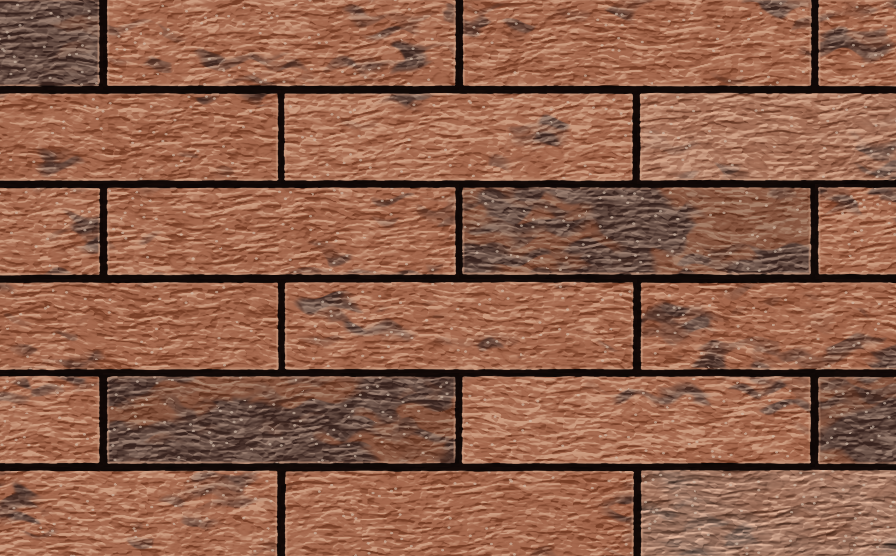
Give the GLSL for this texture, as a Shadertoy shader.

```glsl
// Running-bond wall of long, rough clay bricks with dark open joints.
// Stretched cellular noise, bent by layered sines, carves the drag marks;
// its slope is lit from above, and cell masks add soot, chips and flecks.

const vec2 PITCH = vec2(0.6397, 0.1696);   // brick plus joint, in canvas heights
const vec2 ORIGIN = vec2(0.186, -0.0078);  // corner of the first whole brick
const float JOINT = 0.0132;

const vec3 CLAY_DEEP = vec3(0.47, 0.245, 0.15);
const vec3 CLAY_BODY = vec3(0.65, 0.41, 0.305);
const vec3 CLAY_PALE = vec3(0.80, 0.61, 0.50);
const vec3 SOOT_DARK = vec3(0.19, 0.125, 0.115);
const vec3 SOOT_PALE = vec3(0.58, 0.48, 0.43);
const vec3 ASH = vec3(0.62, 0.51, 0.45);
const vec3 GAP = vec3(0.065, 0.032, 0.025);

vec3 hash3(vec2 p) {
    vec3 q = fract(p.xyx * vec3(0.1031, 0.1030, 0.0973));
    q += dot(q, q.yxz + 33.33);
    return fract((q.xxy + q.yzz) * q.zyx);
}

// Cellular noise: x = nearest distance, y = blended cell value, z = nearest cell value
vec3 cells(vec2 p) {
    vec2 base = floor(p);
    float nearest = 9.0, id = 0.0, sum = 0.0, weight = 0.0;
    for (int j = -1; j <= 1; j++)
    for (int i = -1; i <= 1; i++) {
        vec2 cell = base + vec2(i, j);
        vec3 h = hash3(cell);
        vec2 d = cell + h.xy - p;
        float d2 = dot(d, d), w = exp(-7.0 * d2);
        if (d2 < nearest) { nearest = d2; id = h.z; }
        sum += w * h.z;
        weight += w;
    }
    return vec3(sqrt(nearest), sum / weight, id);
}

// Height of the dragged clay face
float relief(vec2 p, float seed) {
    float tilt = (seed - 0.5) * 0.12;
    p.y += tilt * p.x + 0.004 * sin(p.x * 19.0 + seed * 40.0)
         + 0.002 * sin(p.x * 53.0 + p.y * 60.0 + seed * 17.0);
    p += seed * 37.0;
    float streak = cells(p * vec2(26.0, 150.0)).y;
    float grain = cells(p * vec2(95.0, 190.0)).y;
    float lumps = cells(p * vec2(28.0, 48.0)).y;
    return 0.45 * streak + 0.35 * grain + 0.20 * lumps;
}

// Signed depth inside a rounded brick, positive on its face
float brickInset(vec2 local, vec2 halfSize, float radius) {
    vec2 d = abs(local) - halfSize + radius;
    return radius - length(max(d, 0.0)) - min(max(d.x, d.y), 0.0);
}

vec3 clayRamp(float t) {
    vec3 c = mix(CLAY_DEEP, CLAY_BODY, smoothstep(0.0, 0.5, t));
    return mix(c, CLAY_PALE, smoothstep(0.5, 1.0, t));
}

void mainImage(out vec4 fragColor, in vec2 fragCoord) {
    float pixel = 1.0 / iResolution.y;
    vec2 p = fragCoord * pixel;
    p.y = 1.0 - p.y;                       // rows count downward

    // Brick layout: odd rows shift by half a brick
    vec2 grid = (p - ORIGIN) / PITCH;
    float row = floor(grid.y);
    float odd = mod(row, 2.0);
    grid.x -= 0.5 * odd;
    float col = floor(grid.x);
    vec3 rnd = hash3(vec2(col, row) + 21.0);
    vec2 local = (fract(grid) - 0.5) * PITCH + (rnd.xy - 0.5) * 0.002;

    // Kiln variety: scattered scorched bricks and a few ashen ones
    float k = 2.0 * row + col + 1.0;
    float scorched = (1.0 - odd) * step(mod(k * (6.0 - k) + 0.5, 14.0), 2.0);
    float ashen = odd * step(abs(mod(k, 8.0) - 4.0), 0.5) * (0.2 + 0.1 * row);

    // Relief and light from the upper left
    float height = relief(p, rnd.z);
    float slope = height - relief(p + vec2(-0.0012, -0.0030), rnd.z);
    float tone = 0.53 + 0.9 * (height - 0.5) + 1.25 * slope + (rnd.x - 0.5) * 0.14;

    // Shallow smooth chips with a shaded upper lip
    vec2 bent = p + 0.006 * sin(p.yx * vec2(90.0, 70.0) + rnd.z * 9.0);
    vec3 chip = cells(bent * vec2(15.0, 24.0) + rnd.xy * 50.0);
    float chipped = step(0.87, chip.z) * smoothstep(0.32, 0.22, chip.x);
    float lip = chipped * smoothstep(0.12, 0.28, chip.x);
    tone = mix(tone, 0.56, 0.5 * chipped) - 0.25 * lip;
    vec3 color = clayRamp(tone);

    // Soot clouds, ash bloom and pale mineral flecks
    vec2 cloudPos = bent + rnd.yz * 30.0;
    float cloud = 0.65 * cells(cloudPos * vec2(7.0, 15.0)).y
                + 0.35 * cells(cloudPos * vec2(24.0, 60.0)).y;
    float threshold = mix(0.66, 0.32, scorched);
    float soot = smoothstep(threshold, threshold + 0.24, cloud);
    vec3 sooty = mix(SOOT_DARK, SOOT_PALE, clamp(tone * 1.3 - 0.3, 0.0, 1.0));
    color *= 1.0 - 0.18 * scorched;
    color = mix(color, sooty, soot * 0.85);
    color = mix(color, ASH * (0.55 + 0.8 * tone), ashen * (0.5 + 0.6 * cloud));
    vec3 fleck = cells(p * vec2(75.0, 95.0) + rnd.zx * 80.0);
    float speck = step(0.94 - 0.08 * max(ashen, soot), fleck.z);
    color = mix(color, vec3(0.82, 0.74, 0.67), 0.65 * speck * smoothstep(0.3, 0.12, fleck.x));

    // Worn outline with a broken pale rim, then the dark joint
    float inset = brickInset(local, 0.5 * (PITCH - JOINT), 0.003);
    inset += (height - 0.5) * 0.003;
    float rim = smoothstep(0.0055, 0.0015, inset) * smoothstep(0.25, 0.65, height + 0.12);
    color = mix(color, CLAY_PALE, rim * (local.y > 0.0 ? 0.65 : 0.4));
    float face = smoothstep(-0.7 * pixel, 0.7 * pixel, inset);
    fragColor = vec4(mix(GAP * (0.6 + 0.8 * height), color, face), 1.0);
}
```
